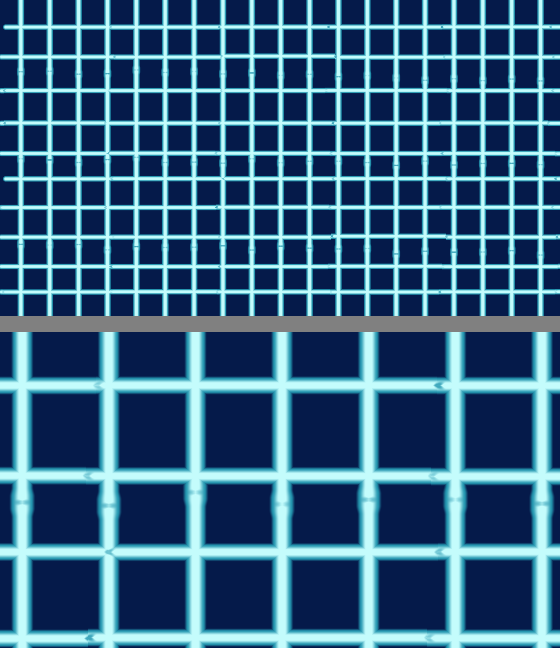
Top, the full canvas; bottom, a detail of the centre.
Give the GLSL for this pattern, as a Shadertoy shader.

```glsl
// Glowing cyan lattice on navy: evenly spaced uprights crossed by unevenly spaced bars.
// Each line is a distance ramp from navy through teal to ice; hashed seams
// split the lines into segments and nudge a few of them out of true.

const vec3 NAVY = vec3(0.02, 0.10, 0.29);
const vec3 TEAL = vec3(0.14, 0.59, 0.69);
const vec3 ICE  = vec3(0.77, 0.99, 0.99);

// Lengths are fractions of the canvas height
const float COLUMN_START = 0.0660;
const float COLUMN_STEP  = 0.09137;
const float COLUMN_HALF  = 0.0123;   // half width of an upright, glow included
const int   ROWS         = 10;
const float ROW_START    = 0.0764;
const float ROW_STEP     = 0.0931;
const float ROW_HALF     = 0.0102;   // half width of a bar, glow included
const float TEAL_LEVEL   = 0.34;     // where the ramp turns from navy to teal to ice
const float ICE_LEVEL    = 0.78;

const vec2  ROW_SEAM      = vec2(0.347, 0.350);  // first seam, spacing
const vec2  COLUMN_SEAM   = vec2(0.225, 0.275);
const float ROW_JITTER    = 0.036;
const float COLUMN_JITTER = 0.022;
const float COLUMN_DRIFT  = 0.014;   // seams sink towards the right
const float NOTCH_SIZE    = 0.0075;
const float SLIP_SHARE    = 0.05;    // share of bar segments visibly displaced
const float SLIP          = 0.009;
const float PI = 3.14159265;

float hash(vec2 p) {
    vec3 q = fract(vec3(p.xyx) * 0.1031 + 0.17);
    q += dot(q, q.yzx + 33.33);
    return fract((q.x + q.y) * q.z);
}

// x: signed distance along the line to its nearest seam, y: seam index
vec2 nearestSeam(float along, vec2 seam, float jitter, float line) {
    float n = round((along - seam.x) / seam.y);
    float offset = (hash(vec2(n + 7.0, line + 3.0)) - 0.5) * jitter;
    return vec2(along - seam.x - n * seam.y - offset, n);
}

// Height of a bar: regular spacing bent by a few harmonics
float rowHeight(float row) {
    float a = PI * row / float(ROWS - 1);
    float bend = -0.0211 * sin(a) + 0.0023 * sin(2.0 * a)
               - 0.0066 * sin(4.0 * a) - 0.0015 * sin(8.0 * a);
    return ROW_START + ROW_STEP * row + bend;
}

float lineLevel(float dist, float halfWidth) {
    return clamp(1.0 - dist / halfWidth, 0.0, 1.0);
}

// Dims the core to teal inside a small rounded notch
float cutNotch(float level, vec2 offset, float strength) {
    float notch = strength * (1.0 - smoothstep(0.25, 1.0, length(offset) / NOTCH_SIZE));
    return mix(level, min(level, TEAL_LEVEL), notch);
}

// Upright: swells slightly and carries a flat notch at each seam
float columnLevel(vec2 p) {
    float column = round((p.x - COLUMN_START) / COLUMN_STEP);
    float across = p.x - COLUMN_START - column * COLUMN_STEP;
    vec2 seam = nearestSeam(p.y + COLUMN_DRIFT * (p.x - across),
                            COLUMN_SEAM, COLUMN_JITTER, column + 40.0);
    float swell = 1.0 + 0.16 * (1.0 - smoothstep(0.006, 0.016, abs(seam.x)));
    float level = lineLevel(abs(across), COLUMN_HALF * swell);
    float strength = 0.25 + 0.6 * hash(vec2(column, seam.y + 11.0));
    return cutNotch(level, vec2(across * 0.6, seam.x * 1.6), strength);
}

// Bar: rounded left end, segments slipping at the seams, pointed notches
float addRow(float level, vec2 p, int index) {
    float row = float(index);
    vec2 seam = nearestSeam(p.x, ROW_SEAM, ROW_JITTER, row);
    float segment = seam.y + step(0.0, seam.x);
    float pick = hash(vec2(segment + 21.0, row + 5.0));
    float nudge = hash(vec2(row + 13.0, segment + 2.0)) - 0.5;
    float shift = nudge * (pick < SLIP_SHARE ? SLIP : 0.0012);
    float across = p.y - rowHeight(row) - shift;
    float start = index % 5 == 4 ? 0.018 : 0.004;
    float dist = length(vec2(max(start - p.x, 0.0), across));
    level = max(level, lineLevel(dist, ROW_HALF));
    float strength = 0.35 + 0.6 * hash(vec2(seam.y + 17.0, row));
    return cutNotch(level, vec2(seam.x - abs(across), across * 1.3), strength);
}

vec3 glowColor(float level) {
    vec3 color = mix(NAVY, TEAL, smoothstep(0.0, TEAL_LEVEL, level));
    return mix(color, ICE, smoothstep(TEAL_LEVEL * 0.8, ICE_LEVEL, level));
}

void mainImage(out vec4 fragColor, in vec2 fragCoord) {
    vec2 p = fragCoord / iResolution.y;
    float level = columnLevel(p);
    for (int i = 0; i < ROWS; i++) level = addRow(level, p, i);
    fragColor = vec4(glowColor(level), 1.0);
}
```
